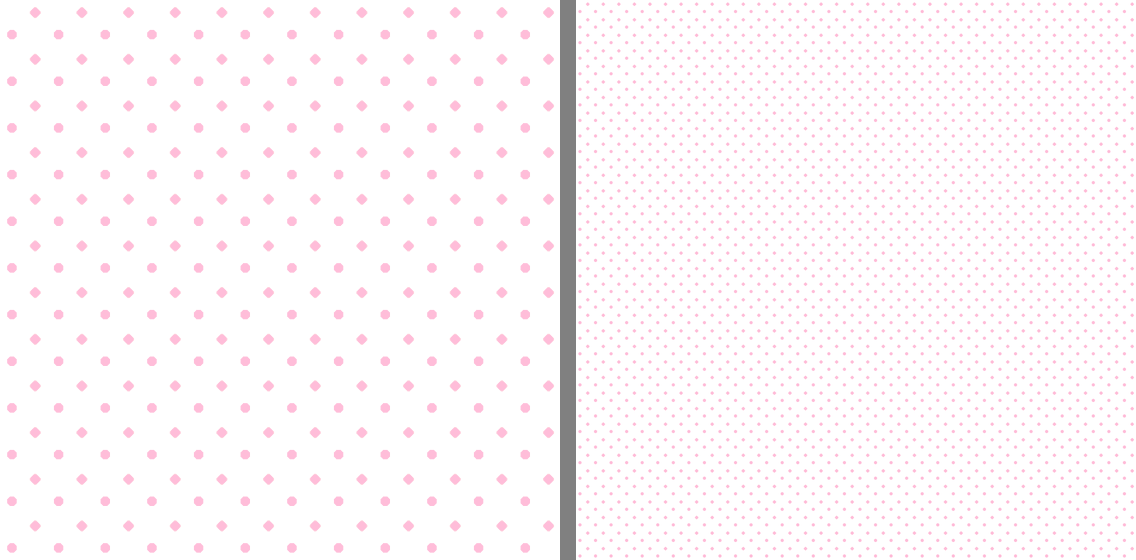
Left, the tile; right, the same tile 3 across and 3 down.
This pattern is drawn by a WebGL 1 fragment shader. Its source:

```glsl
precision highp float;
// Pink polka dots on white: a 12 by 12 grid of square cells, each holding
// one octagonal dot and one blunt diamond with pale tips, set diagonally.
// Both shapes are distance functions evaluated in repeating cell units.

uniform vec2 u_resolution;

const float REPEATS = 12.0;
const vec3 WHITE = vec3(1.0);
const vec3 PINK = vec3(1.0, 0.74, 0.85);
const vec3 PALE_PINK = vec3(1.0, 0.80, 0.85);

// Offset from the nearest repeat of a center given in cell units.
vec2 cellOffset(vec2 p, vec2 center) {
    return fract(p - center + 0.5) - 0.5;
}

float octagonDistance(vec2 p, float radius) {
    vec2 a = abs(p);
    return max(max(a.x, a.y), (a.x + a.y) * 0.7071) - radius;
}

// Diamond whose four tips are cut off at the given reach.
float bluntDiamondDistance(vec2 p, float halfDiagonal, float reach) {
    vec2 a = abs(p);
    return max((a.x + a.y - halfDiagonal) * 0.7071, length(p) - reach);
}

float coverage(float d, float softness) {
    return 1.0 - smoothstep(-softness, softness, d);
}

void main() {
    vec2 p = gl_FragCoord.xy / u_resolution * REPEATS;
    float pixel = REPEATS / min(u_resolution.x, u_resolution.y);
    float softness = max(0.6 * pixel, 0.012);

    vec2 dot = cellOffset(p, vec2(0.256, 0.259));
    vec2 diamond = cellOffset(p, vec2(0.755, 0.730));

    // Octagonal dots
    float dotMask = coverage(octagonDistance(dot, 0.101), softness);
    vec3 color = mix(WHITE, PINK, dotMask);

    // Diamonds, fading to a paler pink at the tips
    float diamondMask = coverage(bluntDiamondDistance(diamond, 0.136, 0.118), softness);
    vec3 diamondColor = mix(PINK, PALE_PINK, smoothstep(0.088, 0.108, length(diamond)));
    color = mix(color, diamondColor, diamondMask);

    gl_FragColor = vec4(color, 1.0);
}
```
